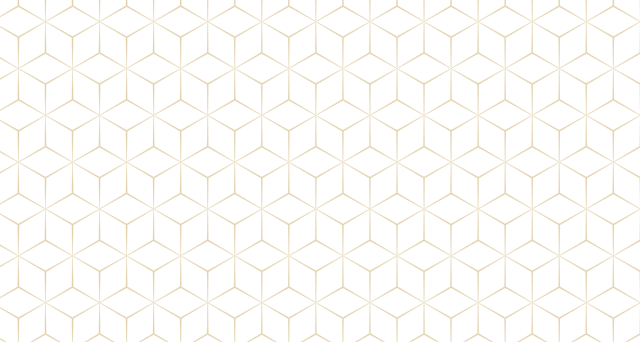
This pattern is drawn by a WebGL 1 fragment shader. Its source:

```glsl
precision highp float;
// Tumbling-block lattice of pale gold lines on white. Hubs sit on a triangular
// grid; each hub's hexagonal cell is folded onto one spoke, and every spoke
// swells from a fine tip at the hub to a thicker joint at the cell corner.

uniform vec2 u_resolution;

const float SQRT3 = 1.7320508;

// Offset from the nearest hub of a triangular lattice with unit spacing
vec2 nearestHub(vec2 p) {
    vec2 cell = vec2(1.0, SQRT3);
    vec2 a = mod(p + 0.5 * cell, cell) - 0.5 * cell;
    vec2 b = mod(p, cell) - 0.5 * cell;
    return dot(a, a) < dot(b, b) ? a : b;
}

// Mirror the six spokes onto the one along +y
vec2 foldSpokes(vec2 q) {
    q = abs(q);
    vec2 mirror = vec2(0.5 * SQRT3, -0.5);
    return q - 2.0 * max(dot(q, mirror), 0.0) * mirror;
}

// Share of a filter window covered by a stripe, valid for hairlines too
float stripeCoverage(float dist, float halfWidth, float window) {
    float inner = max(dist - 0.5 * window, -halfWidth);
    float outer = min(dist + 0.5 * window, halfWidth);
    return clamp((outer - inner) / window, 0.0, 1.0);
}

void main() {
    // Hub spacing and anchor, as fractions of the canvas width
    float spacing = 0.0845;
    vec2 p = (gl_FragCoord.xy / u_resolution.x - vec2(0.0288, 0.281)) / spacing;
    float pixel = 1.0 / (spacing * u_resolution.x);

    // Tapered spoke: 0 at the hub, 1 at the three-way joint
    vec2 spoke = foldSpokes(nearestHub(p));
    float along = clamp(spoke.y * SQRT3, 0.0, 1.0);
    float halfWidth = mix(0.0052, 0.0138, along);
    float line = stripeCoverage(abs(spoke.x), halfWidth, 1.2 * pixel);

    vec3 gold = vec3(0.885, 0.82, 0.67);
    gl_FragColor = vec4(mix(vec3(1.0), gold, line), 1.0);
}
```
